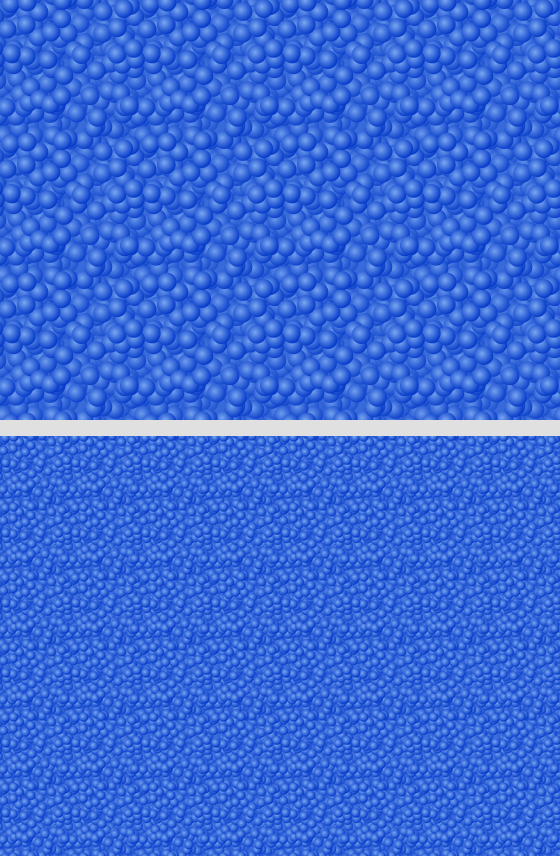
Top, the tile; bottom, the same tile 2 across and 2 down.
Reproduce this pattern procedurally as a Shadertoy shader.

```glsl
const vec2 TILES = vec2(4.0, 3.0);       // whole repeats across the canvas
const float CELLS = 4.0;                 // grid cells per tile side
const int LAYERS = 20;                   // stacked sheets of balls
const float RADIUS = 0.268;              // ball radius in cells
const vec2 HIGHLIGHT = vec2(-0.20, 0.19); // lit spot in ball radii
const float HAZE = 0.34;                 // tone of the far depth
const vec3 DEEP_BLUE = vec3(0.10, 0.30, 0.81);
const vec3 PALE_BLUE = vec3(0.46, 0.64, 0.94);

vec2 hash2(vec3 p) {
    vec3 q = fract(p * vec3(0.7131, 0.5417, 0.3793) + 0.137);
    q += dot(q, q.yzx + 33.33);
    return fract((q.xx + q.yz) * q.zy * 7.31);
}

// Wrapped random centre of the ball in a cell
vec2 ballCentre(vec2 cell, float layer) {
    return cell + hash2(vec3(mod(cell, CELLS), layer));
}

// Tone falls off from the lit spot towards the far rim
float ballTone(vec2 local) {
    return 1.05 - 1.05 * length(local - HIGHLIGHT);
}

float discCoverage(vec2 local, float edge) {
    return clamp((1.0 - length(local)) / edge + 0.5, 0.0, 1.0);
}

// Paint one sheet of balls over the tone below it
float paintLayer(float tone, vec2 p, float layer, float contrast, float edge) {
    p += CELLS * hash2(vec3(layer, 2.0, 9.0));
    vec2 base = floor(p - 0.5);
    for (int y = 0; y < 2; y++) {
        for (int x = 0; x < 2; x++) {
            vec2 centre = ballCentre(base + vec2(x, y), layer);
            vec2 local = (p - centre) / RADIUS;
            float shade = mix(HAZE, ballTone(local), contrast);
            tone = mix(tone, shade, discCoverage(local, edge));
        }
    }
    return tone;
}

void mainImage(out vec4 fragColor, in vec2 fragCoord) {
    vec2 p = fragCoord / iResolution.xy * TILES * CELLS;
    float edge = TILES.y * CELLS / (iResolution.y * RADIUS);

    // Back to front, from hazy to crisp
    float tone = HAZE;
    for (int i = 0; i < LAYERS; i++) {
        float nearness = float(i + 1) / float(LAYERS);
        tone = paintLayer(tone, p, float(i), mix(0.2, 1.0, nearness), edge);
    }
    fragColor = vec4(mix(DEEP_BLUE, PALE_BLUE, tone), 1.0);
}
```
